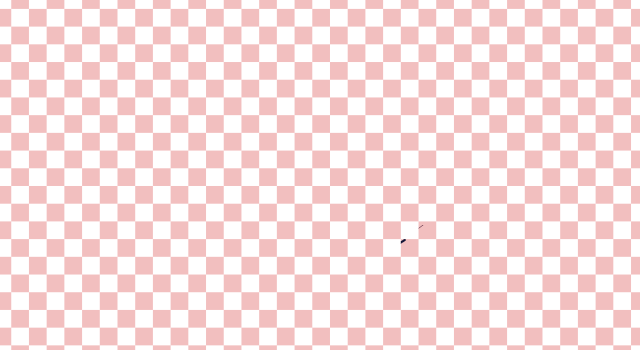
Reproduce this pattern procedurally as a Shadertoy shader.

```glsl
// Pink and white checkerboard with two tiny dark ink flecks.

const vec3 WHITE = vec3(1.0);
const vec3 PINK = vec3(0.949, 0.749, 0.749);
const vec3 NAVY = vec3(0.08, 0.09, 0.22);
const vec3 PLUM = vec3(0.40, 0.22, 0.30);

const float ROWS = 19.765;                     // cells per canvas height
const vec2 GRID_OFFSET = vec2(0.635, 0.503);   // partial cells at left and top

// Square wave of period 2: -1 on even cells, +1 on odd cells, smoothed edges.
vec2 squareWave(vec2 p, float pixel) {
    vec2 edge = abs(mod(p + 0.5, 2.0) - 1.0) - 0.5;
    return clamp(2.0 * edge / pixel, -1.0, 1.0);
}

// Coverage of the cells whose column and row add up to an odd number.
float checker(vec2 p, float pixel) {
    vec2 wave = squareWave(p, pixel);
    return 0.5 - 0.5 * wave.x * wave.y;
}

float segmentDistance(vec2 p, vec2 a, vec2 b) {
    vec2 ab = b - a;
    float t = clamp(dot(p - a, ab) / dot(ab, ab), 0.0, 1.0);
    return length(p - a - ab * t);
}

float coverage(float dist, float pixel) {
    return clamp(0.5 - dist / pixel, 0.0, 1.0);
}

// Short stroke inside one cell, cut off at the cell's left and top edges.
float fleck(vec2 p, vec2 cell, vec2 a, vec2 b, float halfWidth, float pixel) {
    vec2 q = p - cell;
    float stroke = segmentDistance(q, a, b) - halfWidth;
    return coverage(max(stroke, -min(q.x, q.y)), pixel);
}

void mainImage(out vec4 fragColor, in vec2 fragCoord) {
    // Square cells, counted rightward and downward
    float pixel = ROWS / iResolution.y;
    vec2 p = vec2(fragCoord.x, iResolution.y - fragCoord.y) * pixel - GRID_OFFSET;

    vec3 color = mix(WHITE, PINK, checker(p, pixel));

    // Stray ink
    float wedge = fleck(p, vec2(22.0, 13.0), vec2(0.02, 0.18), vec2(0.22, 0.05), 0.06, pixel);
    float hair = fleck(p, vec2(23.0, 12.0), vec2(0.02, 0.38), vec2(0.25, 0.21), 0.015, pixel);
    color = mix(color, NAVY, wedge);
    color = mix(color, PLUM, hair);

    fragColor = vec4(color, 1.0);
}
```
